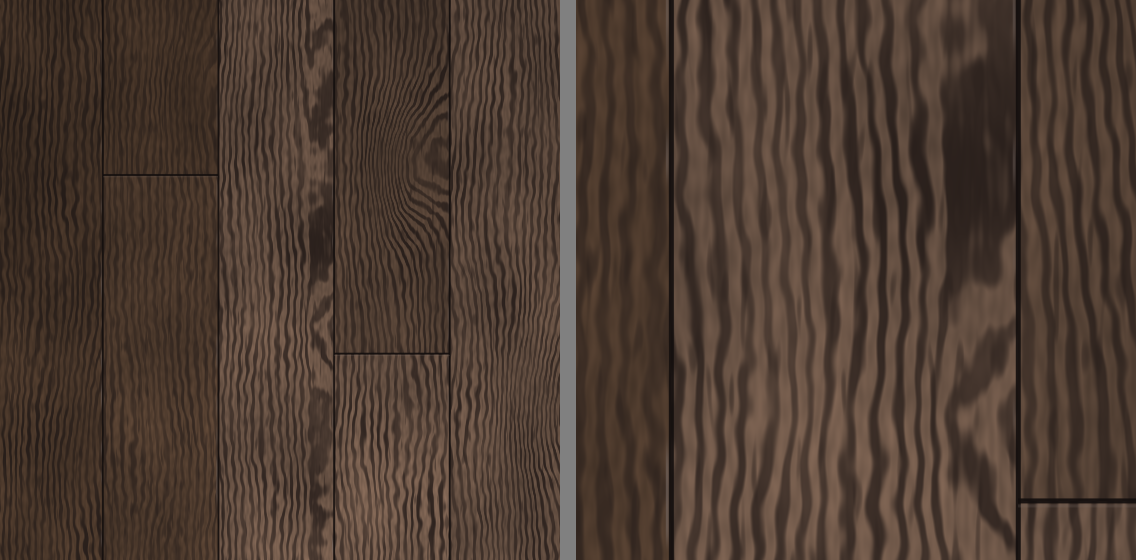
Left: the whole. Right: its middle third, enlarged.
Give the GLSL for this texture, as a Shadertoy shader.

```glsl
// Dark stained oak floor: five columns of vertical boards, two with a butt joint.
// Growth rings are contours of a slanted field warped by gradient noise and one
// swelling per column; pores, flecks, tone drift and worn seams are layered on top.

const float BOARD_WIDTH = 0.2065;
const float FIRST_OFFSET = 0.0229;
const float SEAM_HALF = 0.0014;
const vec3 WOOD = vec3(0.415, 0.328, 0.272);
const vec3 RING_DARK = vec3(0.158, 0.120, 0.105);
const vec3 SEAM_DARK = vec3(0.070, 0.052, 0.050);
const vec3 WORN_EDGE = vec3(0.46, 0.41, 0.39);

// Board tone per column, below and above its joint
const float TONE_LOW[5] = float[5](0.70, 0.72, 0.98, 1.02, 0.93);
const float TONE_HIGH[5] = float[5](0.70, 0.68, 0.98, 0.79, 0.93);

// Swelling per column: centre across the board, height, vertical reach, strength
const vec4 SWELL[5] = vec4[5](
    vec4(0.95, 0.10, 0.16, 3.0), vec4(0.80, 0.84, 0.12, 3.0),
    vec4(1.05, 0.42, 0.05, 1.6), vec4(0.70, 0.71, 0.085, 7.5),
    vec4(1.02, 0.28, 0.11, 5.0));

vec2 hashGradient(vec2 cell) {
    vec3 q = fract(cell.xyx * vec3(0.1031, 0.1030, 0.0973));
    q += dot(q, q.yzx + 33.33);
    float angle = 6.2832 * fract((q.x + q.y) * q.z);
    return vec2(cos(angle), sin(angle));
}

// Gradient noise, roughly -0.7 to 0.7
float noise(vec2 p) {
    vec2 i = floor(p), f = fract(p);
    vec2 w = f * f * f * (f * (f * 6.0 - 15.0) + 10.0);
    vec2 e = vec2(0.0, 1.0);
    float a = dot(hashGradient(i), f);
    float b = dot(hashGradient(i + e.yx), f - e.yx);
    float c = dot(hashGradient(i + e.xy), f - e.xy);
    float d = dot(hashGradient(i + e.yy), f - e.yy);
    return mix(mix(a, b, w.x), mix(c, d, w.x), w.y);
}

// Ring count at (across the board, height); flatBand widens rings by the right edge
float ringField(vec2 p, vec4 swell, float flatBand, float seed) {
    vec2 d = (p - swell.xy) / vec2(0.25, swell.z);
    float field = 15.5 * (p.x - 0.88 * flatBand * max(p.x - 0.80, 0.0));
    field += swell.w * exp(-0.5 * dot(d, d));
    field += 2.6 * noise(vec2(p.x * 1.3, p.y * 2.6) + seed);
    field += 0.9 * noise(vec2(p.x * 4.0, p.y * 6.0) + seed + 7.0);
    return field + 0.38 * noise(vec2(p.x * 9.0, p.y * 38.0) + seed);
}

// Darkness of the ring lines, broken up by vertical pore streaks
float ringLines(float field, float streak) {
    float wave = 0.5 + 0.5 * cos(6.2832 * field);
    return smoothstep(0.28, 0.98, wave + 0.55 * streak);
}

float lineMask(float dist, float halfWidth, float pixel) {
    return 1.0 - smoothstep(halfWidth - 0.6 * pixel, halfWidth + 0.9 * pixel, abs(dist));
}

vec3 boardColour(vec2 uv, vec2 p, int column, bool high, float seed) {
    float tone = high ? TONE_HIGH[column] : TONE_LOW[column];
    float flatBand = column == 2 ? 1.0 : 0.0;
    float streak = noise(vec2(uv.x * 190.0, uv.y * 16.0) + seed);
    float fleck = noise(vec2(uv.x * 230.0, uv.y * 60.0) + seed + 3.0);
    float cloud = noise(vec2(p.x * 2.0, uv.y * 5.0) + seed + 11.0);

    float field = ringField(p, SWELL[column], flatBand, seed);
    float dark = ringLines(field, streak);
    float strength = 0.72 + 0.5 * noise(vec2(p.x * 3.0, uv.y * 7.0) + seed + 19.0);
    strength *= column == 1 ? 0.75 : 1.0;

    // Stain, warmer on the darker boards, with soft tone drift
    vec3 wood = WOOD * tone * mix(vec3(1.05, 0.99, 0.90), vec3(1.0), smoothstep(0.68, 0.85, tone));
    wood *= 1.0 + 0.22 * cloud + 0.16 * fleck;
    vec3 colour = mix(wood, RING_DARK * mix(0.85, 1.0, tone), clamp(dark * strength, 0.0, 0.95));

    // Short open pores
    float pores = smoothstep(0.22, 0.50, noise(vec2(uv.x * 150.0, uv.y * 24.0) + seed + 29.0));
    return mix(colour, RING_DARK, 0.45 * pores) * (1.0 + 0.10 * streak);
}

void mainImage(out vec4 fragColor, in vec2 fragCoord) {
    vec2 uv = fragCoord / iResolution.xy;
    float pixel = 1.0 / iResolution.y;

    // Column, position across the board, and the joint in odd columns
    float across = (uv.x + FIRST_OFFSET) / BOARD_WIDTH;
    int column = clamp(int(floor(across)), 0, 4);
    float jointY = 0.847 - 0.1595 * float(column);
    bool jointed = column % 2 == 1;
    bool high = jointed && uv.y > jointY;
    float seed = 17.3 * float(column) + (high ? 53.7 : 0.0);
    vec2 p = vec2(across - float(column), uv.y);
    vec3 colour = boardColour(uv, p, column, high, seed);

    // Light falls off to the top and the left
    colour *= mix(1.06, 0.90, uv.y) * mix(0.90, 1.03, smoothstep(0.0, 0.45, uv.x));

    // Seams: worn, chipped rim beside a dark groove
    float seamX = (across - floor(across + 0.5)) * BOARD_WIDTH;
    float chips = smoothstep(-0.05, 0.45, noise(vec2(floor(across + 0.5) * 9.7, uv.y * 22.0)));
    float wear = chips * mix(0.75, 0.30, uv.y);
    colour = mix(colour, WORN_EDGE, wear * lineMask(seamX + 0.0024, 0.0008, pixel));
    colour = mix(colour, SEAM_DARK, 0.9 * lineMask(seamX, SEAM_HALF, pixel));
    if (jointed) {
        float seamY = uv.y - jointY;
        colour = mix(colour, WORN_EDGE, 0.22 * lineMask(seamY + 0.003, 0.0008, pixel));
        colour = mix(colour, SEAM_DARK, 0.9 * lineMask(seamY, SEAM_HALF, pixel));
    }
    fragColor = vec4(clamp(colour, 0.0, 1.0), 1.0);
}
```
